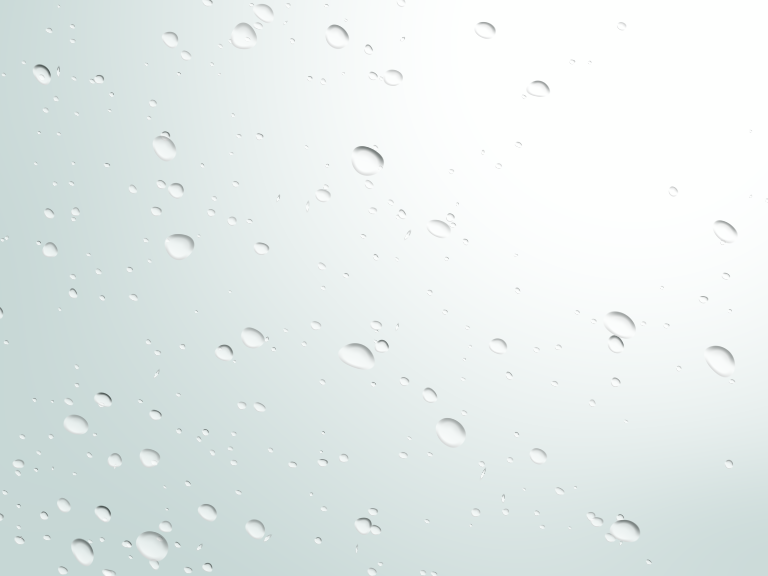
Give the GLSL for this texture, as a WebGL 1 fragment shader.

```glsl
precision highp float;
// Scattered raindrops on a pale window pane, lit from a bright sky at upper right.

uniform vec2 u_resolution;

#define LIGHT_POS vec2(1.10, 0.92)
#define LIGHT_NEAR 0.25
#define LIGHT_FAR 1.28
#define SKY_BRIGHT vec3(0.996, 1.0, 0.998)
#define SKY_DIM vec3(0.777, 0.842, 0.835)
#define DROP_DARK vec3(0.15, 0.19, 0.18)
#define RIM_DIR vec2(0.48, 0.88)
#define EDGE_SOFT 0.0011
#define DROP_TILT -0.55
#define DASH_TILT 1.05

float hash(vec2 cell, float seed) {
  return fract(sin(dot(cell, vec2(127.1, 311.7)) + seed * 74.7) * 43758.5453);
}

// Brightness of the sky glow, 0 dim to 1 bright
float skyTone(vec2 p) {
  float glow = 1.0 - smoothstep(LIGHT_NEAR, LIGHT_FAR, distance(p, LIGHT_POS));
  vec2 toCloud = (p - vec2(1.30, 0.08)) / vec2(0.32, 0.14);
  float cloud = exp(-dot(toCloud, toCloud));
  float haze = sin(p.x * 5.1 + sin(p.y * 4.3)) * sin(p.y * 6.7 - p.x * 2.2);
  return clamp(glow - 0.20 * cloud + 0.03 * haze * (1.0 - glow), 0.0, 1.0);
}

// Drops thin out near the glow and in the lower right, and gather in patches
float dropDensity(vec2 p) {
  float open = smoothstep(0.25, 0.70, distance(p, vec2(1.20, 1.0)));
  open *= smoothstep(0.10, 0.55, distance(p, vec2(1.33, 0.12)));
  float patches = sin(p.x * 9.0 + 2.0 * sin(p.y * 6.0)) * sin(p.y * 11.0 + p.x * 4.0);
  return (0.05 + open) * (1.0 + 0.6 * patches);
}

// One drop: bright body, dark crescent on the upper right, faint lower rim
vec3 shadeDrop(vec3 col, vec2 q, float radius, float stretch, float tilt,
               float phase, float strength) {
  vec2 axis = vec2(cos(tilt), sin(tilt));
  vec2 e = vec2(dot(q, axis) / stretch, dot(q, vec2(-axis.y, axis.x))) / radius;
  e.y *= 1.0 + 0.28 * clamp(e.x, -1.0, 1.0) * sin(phase);
  float bend = atan(e.y, e.x + 0.00001);
  float d = length(e) * (1.0 + 0.06 * sin(3.0 * bend + phase));

  float soft = EDGE_SOFT / radius;
  float body = 1.0 - smoothstep(1.0 - soft, 1.0 + soft, d);
  float facing = dot(q / (length(q) + 0.00001), RIM_DIR);
  float crescent = smoothstep(0.60, 0.94, d) * smoothstep(0.0, 0.75, facing);
  float shade = smoothstep(0.1, 1.0, d) * smoothstep(-0.2, 1.0, facing);
  float lowRim = smoothstep(0.70, 1.0, d) * smoothstep(0.1, 0.9, -facing);

  vec3 inner = mix(col, SKY_BRIGHT, 0.58 - 0.25 * facing * min(d, 1.0));
  inner *= 1.0 - 0.13 * shade - 0.14 * lowRim;
  inner = mix(inner, DROP_DARK, crescent * strength);
  return mix(col, inner, body);
}

// A jittered grid holding at most one drop per cell
vec3 dropLayer(vec3 col, vec2 p, float cellSize, float maxRadius, float share,
               float maxStretch, float tilt, float seed) {
  vec2 shift = vec2(0.37, 0.61) * seed;
  vec2 grid = p / cellSize + shift;
  vec2 cell = floor(grid);
  vec2 middle = (cell + 0.5 - shift) * cellSize;
  if (hash(cell, seed) > share * dropDensity(middle)) return col;

  float reach = maxRadius * maxStretch / cellSize;
  vec2 jitter = vec2(hash(cell, seed + 1.3), hash(cell, seed + 2.6)) - 0.5;
  vec2 center = middle + jitter * cellSize * max(0.0, 1.0 - 2.2 * reach);
  float size = hash(cell, seed + 3.9);
  float radius = maxRadius * mix(0.5, 1.0, size);
  float stretch = mix(1.0, maxStretch, hash(cell, seed + 5.2));
  float turn = tilt + (hash(cell, seed + 6.5) - 0.5) * 1.1;
  float phase = 6.283 * hash(cell, seed + 7.8);

  float contrast = hash(cell, seed + 9.1);
  float strength = mix(0.22, 0.95, contrast * contrast);
  strength *= mix(1.0, 0.50, skyTone(center));
  strength *= mix(0.6, 1.0, smoothstep(0.003, 0.014, radius));
  return shadeDrop(col, p - center, radius, stretch, turn, phase, strength);
}

void main() {
  vec2 p = gl_FragCoord.xy / u_resolution.y;
  vec3 col = mix(SKY_DIM, SKY_BRIGHT, skyTone(p));

  // Fine mist first, then larger drops
  col = dropLayer(col, p, 0.031, 0.0045, 0.14, 1.5, DROP_TILT, 1.0);
  col = dropLayer(col, p, 0.047, 0.0080, 0.21, 1.5, DROP_TILT, 2.0);
  col = dropLayer(col, p, 0.075, 0.0030, 0.12, 4.5, DASH_TILT, 3.0);
  col = dropLayer(col, p, 0.095, 0.0140, 0.27, 1.5, DROP_TILT, 4.0);
  col = dropLayer(col, p, 0.165, 0.0245, 0.32, 1.6, DROP_TILT, 5.0);

  gl_FragColor = vec4(col, 1.0);
}
```
